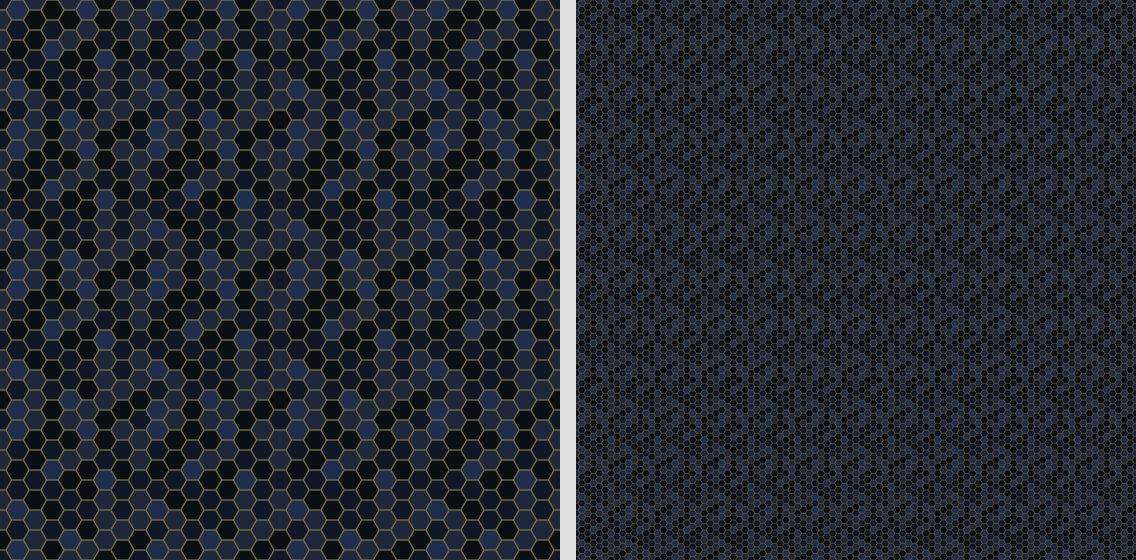
Left, the tile; right, the same tile 3 across and 3 down.
This pattern is drawn by a three.js fragment shader. Its source:

```glsl
// Dark honeycomb of flat-topped hexagons in four navy tones with thin gold outlines.
varying vec2 vUv;

// Exact permutation of a cell's rank: cubing modulo a prime, repeating every 8 columns and 7 rows.
float cellRank(vec2 center) {
  vec2 cell = floor(mod(center + vec2(6.25, 4.25), vec2(8.0, 7.0)));
  float n = dot(cell, vec2(7.0, 1.0)) + 2.0;
  return mod(n * n * n, 59.0);
}

vec3 cellColor(float rank) {
  vec3 black = vec3(0.040, 0.060, 0.080);
  vec3 navy = vec3(0.063, 0.092, 0.153);
  vec3 slate = vec3(0.122, 0.157, 0.227);
  vec3 blue = vec3(0.122, 0.180, 0.300);
  vec3 color = mix(black, navy, step(18.5, rank));
  color = mix(color, slate, step(34.5, rank));
  return mix(color, blue, step(50.5, rank));
}

// Distance from the hexagon's border, in row heights, positive inside.
float hexInset(vec2 offset) {
  vec2 q = abs(offset);
  return 0.5 - max(q.y, dot(q, vec2(0.866, 0.5)));
}

void main() {
  // 32 columns by 28 rows, odd columns raised by half a row
  vec2 p = vUv * vec2(32.0, 28.0);
  vec2 evenCenter = vec2(2.0 * floor(p.x * 0.5 + 0.5), floor(p.y + 0.5));
  vec2 oddCenter = vec2(2.0 * floor(p.x * 0.5) + 1.0, floor(p.y) + 0.5);

  // the hexagon that holds this point
  vec2 aspect = vec2(0.866, 1.0);
  float evenInset = hexInset((p - evenCenter) * aspect);
  float oddInset = hexInset((p - oddCenter) * aspect);
  vec2 center = evenInset > oddInset ? evenCenter : oddCenter;
  float inset = max(evenInset, oddInset);

  // gold outline, smoothed over one pixel
  float pixel = fwidth(p.y);
  float outline = clamp(0.5 + (0.034 - inset) / pixel, 0.0, 1.0);
  vec3 gold = vec3(0.47, 0.43, 0.235);

  gl_FragColor = vec4(mix(cellColor(cellRank(center)), gold, outline), 1.0);
}
```
